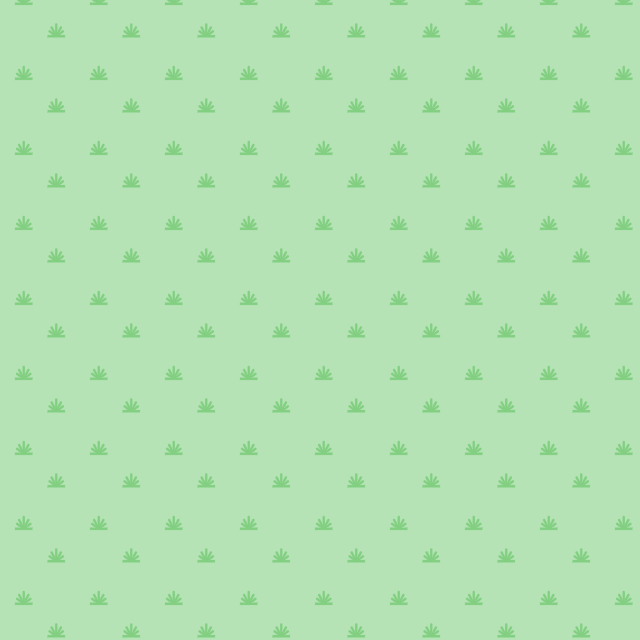
A three.js fragment shader for this pattern:

```glsl
// Small grass tufts on pale green, two to a square cell, set diagonally.
// Each tuft is a union of line-segment distances: a flat ground bar and
// five blades fanning from its middle, mirrored about the upright blade.
varying vec2 vUv;

// Distance from p to the segment running from the origin to tip
float blade(vec2 p, vec2 tip) {
  return length(p - tip * clamp(dot(p, tip) / dot(tip, tip), 0.0, 1.0));
}

// Signed distance to a tuft whose ground bar is centred on the origin
float tuft(vec2 p) {
  p.x = abs(p.x);
  float fan = blade(p, vec2(0.0, 9.4));
  fan = min(fan, blade(p, vec2(3.7, 7.0)));
  fan = min(fan, blade(p, vec2(5.3, 3.9)));
  vec2 bar = p - vec2(7.0, 0.0);
  float ground = max(bar.x, abs(bar.y) - 1.0);
  return min(fan - 0.95, ground);
}

// Position relative to the nearest repeat of a point in the 60-unit cell
vec2 repeatAround(vec2 p, vec2 centre) {
  return mod(p - centre + 30.0, 60.0) - 30.0;
}

void main() {
  // The canvas is 512 units wide, so 8.53 cells fit each way
  vec2 p = vUv * 512.0;
  float d = min(tuft(repeatAround(p, vec2(19.0, 29.0))),
                tuft(repeatAround(p, vec2(45.0, 3.0))));

  vec3 meadow = vec3(0.71, 0.89, 0.71);
  vec3 grass = vec3(0.51, 0.81, 0.51);
  gl_FragColor = vec4(mix(grass, meadow, smoothstep(-0.6, 0.6, d)), 1.0);
}
```
